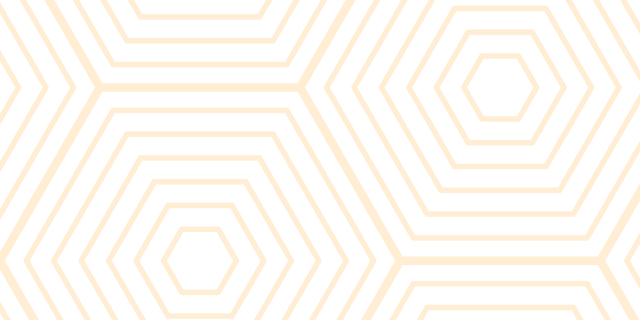
Write a WebGL 2 fragment shader that draws this pattern.

```glsl
#version 300 es
precision highp float;

uniform vec2 u_resolution;
out vec4 fragColor;

// Lengths are in canvas heights.
const float APOTHEM = 0.5417;              // cell centre to cell edge
const vec2 CELL_CENTRE = vec2(0.625, 0.185);
const int RING_COUNT = 6;
const float INNER_RING = 0.0985;           // apothem of the smallest ring
const float RING_STEP = 0.0743;
const float RING_WIDTH = 0.0172;
const float BORDER_WIDTH = 0.0268;
const float EDGE_PIXELS = 0.75;            // half width of the smoothed edge

const vec3 PAPER = vec3(1.0);
const vec3 CREAM = vec3(1.0, 0.93, 0.83);

const float SQRT3 = 1.7320508;

// Position relative to the nearest centre of a flat-topped hexagon grid.
vec2 hexCell(vec2 p) {
    vec2 period = 2.0 * APOTHEM * vec2(SQRT3, 1.0);
    vec2 a = mod(p + 0.5 * period, period) - 0.5 * period;
    vec2 b = mod(p, period) - 0.5 * period;
    return dot(a, a) < dot(b, b) ? a : b;
}

// Signed distance to a flat-topped hexagon; rounded outside its corners.
float hexDistance(vec2 p, float apothem) {
    const vec2 mirror = vec2(-0.5 * SQRT3, 0.5);
    p = abs(p);
    p -= 2.0 * min(dot(mirror, p), 0.0) * mirror;
    float halfSide = apothem / SQRT3;
    p -= vec2(clamp(p.x, -halfSide, halfSide), apothem);
    return length(p) * sign(p.y);
}

float stroke(float dist, float width, float soft) {
    return 1.0 - smoothstep(-soft, soft, abs(dist) - 0.5 * width);
}

void main() {
    vec2 p = gl_FragCoord.xy / u_resolution.y;
    float soft = EDGE_PIXELS / u_resolution.y;
    vec2 cell = hexCell(p - CELL_CENTRE);

    // Heavy border shared by neighbouring cells
    float ink = stroke(hexDistance(cell, APOTHEM), BORDER_WIDTH, soft);

    // Concentric thin rings
    for (int i = 0; i < RING_COUNT; i++) {
        float apothem = INNER_RING + float(i) * RING_STEP;
        ink = max(ink, stroke(hexDistance(cell, apothem), RING_WIDTH, soft));
    }

    fragColor = vec4(mix(PAPER, CREAM, ink), 1.0);
}
```
